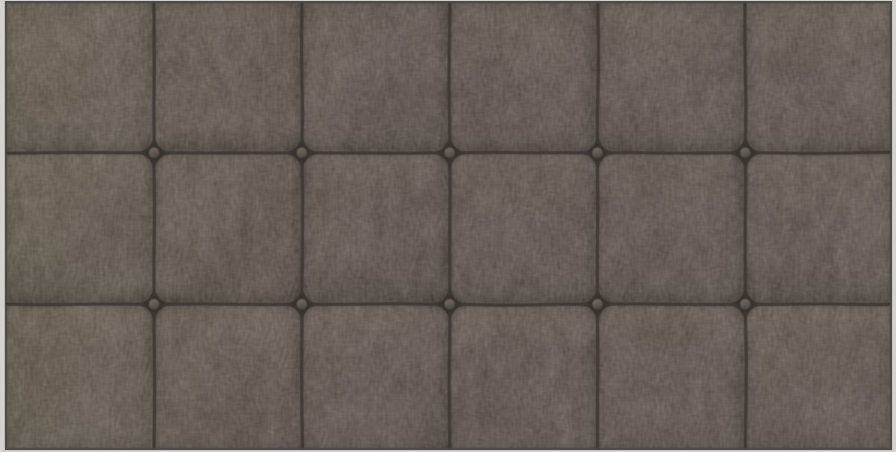
Write a Shadertoy shader that draws this pattern.

```glsl
const float ASPECT = 1.9845;                   // canvas width in canvas heights
const vec2 GRID = vec2(6.0, 3.0);              // pads across and down
const vec2 PITCH = vec2(0.3274, 0.335);
const vec2 GRID_ORIGIN = vec2(0.0137, -0.008);
const vec2 PANEL_MIN = vec2(0.0105, 0.004);
const vec2 PANEL_MAX = vec2(1.976, 0.998);
const float CORNER = 0.034;                    // pad rounding beside a button
const float SEAM_WIDTH = 0.0035;
const float SEAM_WANDER = 0.005;
const float BUTTON_RADIUS = 0.0135;
const float ROLL = 0.024;                      // width of the padded edge
const vec2 LIGHT = vec2(-0.35, 0.94);
const vec3 FABRIC = vec3(0.410, 0.378, 0.352);
const vec3 FABRIC_WARM = vec3(0.422, 0.394, 0.352);
const vec3 SEAM_COLOR = vec3(0.235, 0.215, 0.200);
const vec3 PIPING_COLOR = vec3(0.285, 0.285, 0.265);
const vec3 WALL = vec3(0.84, 0.82, 0.81);

vec2 hashGradient(vec2 cell) {
    vec3 h = fract(vec3(cell.xyx) * vec3(0.1031, 0.1030, 0.0973));
    h += dot(h, h.yzx + 33.33);
    return fract((h.xx + h.yz) * h.zy) * 2.0 - 1.0;
}

float gradientNoise(vec2 p) {
    vec2 i = floor(p), f = fract(p);
    vec2 u = f * f * f * (f * (f * 6.0 - 15.0) + 10.0);
    vec2 e = vec2(0.0, 1.0);
    float low = mix(dot(hashGradient(i), f),
                    dot(hashGradient(i + e.yx), f - e.yx), u.x);
    float high = mix(dot(hashGradient(i + e.xy), f - e.xy),
                     dot(hashGradient(i + e.yy), f - e.yy), u.x);
    return mix(low, high, u.y);
}

// Upright threads, crossing threads and soft blotches
float weave(vec2 p) {
    return 0.055 * gradientNoise(p * vec2(150.0, 55.0))
         + 0.035 * gradientNoise(p * vec2(60.0, 170.0) + 37.0)
         + 0.050 * gradientNoise(p * vec2(34.0, 17.0) + 71.0)
         + 0.045 * gradientNoise(p * 6.0 + 13.0);
}

// Offset from the nearest inner seam on each axis
vec2 seamOffset(vec2 p, out vec2 index) {
    vec2 g = (p - GRID_ORIGIN) / PITCH;
    index = clamp(floor(g + 0.5), vec2(1.0), GRID - 1.0);
    return (g - index) * PITCH;
}

// Depth into a pad, rounded where two seams meet
float padDepth(vec2 q) {
    return CORNER - length(max(CORNER - q, 0.0))
         + max(min(q.x, q.y) - CORNER, 0.0);
}

void mainImage(out vec4 fragColor, in vec2 fragCoord) {
    vec2 p = fragCoord / iResolution.xy * vec2(ASPECT, 1.0);
    float aa = max(1.0 / iResolution.y, ASPECT / iResolution.x);

    // Seams wander between the buttons that pin them
    vec2 index;
    vec2 toButton = seamOffset(p, index);
    vec2 slack = smoothstep(0.0, 0.12, abs(toButton.yx));
    vec2 wander = vec2(gradientNoise(vec2(p.y * 4.0, index.x * 7.3)),
                       gradientNoise(vec2(p.x * 4.0, index.y * 9.1 + 40.0)));
    vec2 s = toButton + wander * slack * SEAM_WANDER;
    float depth = padDepth(abs(s));

    // Cloth, with a warmer left side and tone changing from pad to pad
    vec2 pad = floor((p - GRID_ORIGIN) / PITCH);
    vec3 color = mix(FABRIC_WARM, FABRIC, smoothstep(0.0, 0.9, p.x));
    float tone = 1.0 + 0.012 * hashGradient(pad + 5.0).x;
    tone += 0.05 * (fract((p.y - GRID_ORIGIN.y) / PITCH.y) - 0.5)
          * smoothstep(0.0, 0.05, depth);

    // Rolled pad edges
    vec2 slope = -sign(s) * exp(-abs(s) / ROLL);
    tone += 0.15 * dot(slope, LIGHT) * smoothstep(0.0, 0.012, depth);
    tone -= 0.16 * exp(-max(depth, 0.0) / (ROLL * 0.55));
    color = color * tone + weave(p);

    // Seam lines
    float seam = 1.0 - smoothstep(SEAM_WIDTH - aa, SEAM_WIDTH + aa, depth);
    color = mix(color, SEAM_COLOR, seam * 0.85);

    // Covered buttons in their dimples
    float r = length(toButton);
    color *= 1.0 - 0.25 * exp(-pow(r / (BUTTON_RADIUS * 1.6), 2.0));
    float dome = 1.0 + 0.22 * dot(toButton, LIGHT) / BUTTON_RADIUS;
    float rim = smoothstep(0.6, 1.0, r / BUTTON_RADIUS);
    vec3 button = mix(FABRIC * 0.92 * dome, SEAM_COLOR, rim * 0.9);
    color = mix(color, button,
                1.0 - smoothstep(-aa, aa, r - BUTTON_RADIUS));

    // Piping round the panel, then the wall outside
    vec2 inner = min(p - PANEL_MIN, PANEL_MAX - p);
    float edge = min(inner.x, inner.y);
    color *= 1.0 - 0.12 * exp(-max(edge, 0.0) / 0.012);
    float piping = 1.0 - smoothstep(0.003, 0.003 + 2.0 * aa, edge);
    color = mix(color, PIPING_COLOR, piping * 0.85);
    color = mix(WALL, color, smoothstep(-0.5 * aa, 0.5 * aa, edge));

    fragColor = vec4(clamp(color, 0.0, 1.0), 1.0);
}
```
